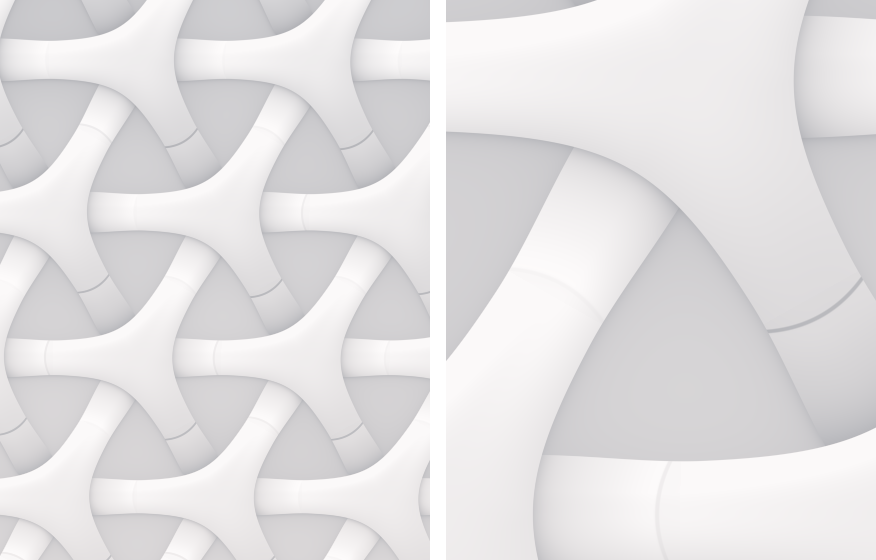
Left, the full canvas; right, a detail of the centre.
Reproduce this pattern procedurally as a Shadertoy shader.

```glsl
// Woven lattice of smooth white three-armed struts over a pale grey ground

const vec2 ORIGIN = vec2(0.245, 0.107);   // reference node, measured from the top left
const vec2 PITCH = vec2(0.315, 0.2787);   // column and row spacing at that node
const float PERSPECTIVE = 0.0858;         // shrink of the spacing towards the bottom
const float ROW = 0.8660254;              // row height of the unit triangular lattice

const float ARM_WIDTH = 0.100;            // half width of an arm
const float HUB_ALONG = 0.105;            // where the fillet between two arms begins
const float HUB_FLARE = 0.080;            // extra half width at the hub
const float HUB_SLOPE = 0.57735;          // fillet slope where neighbouring arms meet
const float ARM_LENGTH = 0.86;
const float TIP_FLARE = 0.018;
const float SEAM_ALONG = 0.505;

const vec2 LIGHT = vec2(-0.406, 0.914);
const float BASE_TONE = 0.935;
const float TILT_GAIN = 0.09;
const float ROUND_GAIN = 0.10;
const float MAX_TONE = 0.985;
const float GROUND_TONE = 0.815;
const vec3 SHADE_COLOR = vec3(0.745, 0.745, 0.760);
const vec3 LIGHT_COLOR = vec3(0.985, 0.977, 0.977);

float hash(vec2 p) {
    vec3 h = fract(vec3(p.xyx) * 0.1031);
    h += dot(h, h.yzx + 33.33);
    return fract((h.x + h.y) * h.z);
}

float noise(vec2 p) {
    vec2 i = floor(p), f = fract(p);
    f = f * f * (3.0 - 2.0 * f);
    return mix(mix(hash(i), hash(i + vec2(1, 0)), f.x),
               mix(hash(i + vec2(0, 1)), hash(i + vec2(1, 1)), f.x), f.y);
}

// Signed distance, outward edge normal and surface tone of one strut
float strut(vec2 r, vec2 id, float px, out vec2 normal, out float tone) {
    float along = -1.0, arm = 0.0;
    vec2 axis = vec2(1, 0), tilt = vec2(0);
    for (int i = 0; i < 3; i++) {
        float angle = 1.0471976 * (1.0 + 2.0 * float(i));
        vec2 dir = vec2(cos(angle), sin(angle));
        float a = dot(r, dir);
        tilt += dir * smoothstep(0.0, 0.55, a);
        if (a > along) { along = a; axis = dir; arm = float(i); }
    }
    vec2 side = vec2(-axis.y, axis.x);
    float across = dot(r, side);
    side *= across < 0.0 ? -1.0 : 1.0;
    across = abs(across);

    // Exponential fillet that continues as a straight line inside the hub
    float x = along - HUB_ALONG;
    float flare = exp(-max(x, 0.0) * HUB_SLOPE / HUB_FLARE);
    float halfWidth = ARM_WIDTH + HUB_FLARE * flare - HUB_SLOPE * min(x, 0.0)
                    + TIP_FLARE * smoothstep(0.45, 0.8, along);
    float slope = HUB_SLOPE * flare;
    normal = normalize(axis * slope + side);
    float d = (across - halfWidth) / sqrt(1.0 + slope * slope);

    // Rounded shading
    float t = min(across / halfWidth, 1.0);
    tone = BASE_TONE + TILT_GAIN * dot(tilt, LIGHT)
         + ROUND_GAIN * t * t * dot(normal, LIGHT);
    tone = min(tone, MAX_TONE);

    // Joint seam, strongest on the shaded arm
    float vary = hash(id + arm * 17.0 + 40.0);
    float seam = along - SEAM_ALONG - 0.04 * (vary - 0.5) - 0.025 * (1.0 - t * t);
    float depth = arm > 1.5 ? 0.13 : 0.05 * vary * vary;
    tone -= depth * (1.0 - smoothstep(0.002, 0.004 + px, abs(seam)));
    tone += 0.015 * smoothstep(0.0, 0.01, seam) * (1.0 - smoothstep(0.0, 0.12, seam));
    return max(d, along - ARM_LENGTH);
}

void mainImage(out vec4 fragColor, in vec2 fragCoord) {
    vec2 uv = fragCoord / iResolution.y;
    float down = 1.0 - uv.y - ORIGIN.y;
    float w = 1.0 - PERSPECTIVE * down;
    vec2 q = vec2(uv.x - ORIGIN.x, -down * ROW) / (PITCH * w);
    float px = 1.0 / (iResolution.y * PITCH.x * w);

    // Corners of the lattice triangle around this point
    vec2 skew = vec2(q.x - 0.5 * q.y / ROW, q.y / ROW);
    vec2 cell = floor(skew), f = skew - cell;
    vec2 ids[3] = vec2[3](cell + (f.x + f.y < 1.0 ? vec2(0) : vec2(1)),
                          cell + vec2(1, 0), cell + vec2(0, 1));
    vec2 rel[3];
    for (int i = 0; i < 3; i++)
        rel[i] = q - vec2(ids[i].x + 0.5 * ids[i].y, ids[i].y * ROW);

    // Sort from far to near: each hub lies over the arms that reach it
    for (int k = 0; k < 3; k++) {
        int i = k % 2;
        if (length(rel[i]) < length(rel[i + 1])) {
            vec2 s = rel[i]; rel[i] = rel[i + 1]; rel[i + 1] = s;
            s = ids[i]; ids[i] = ids[i + 1]; ids[i + 1] = s;
        }
    }

    // Ground, then struts with soft and contact shadows
    float tone = GROUND_TONE + 0.035 * (noise(q * 1.7 + 9.0) - 0.4);
    float covered = 0.0;
    for (int i = 0; i < 3; i++) {
        vec2 normal;
        float surface;
        float d = strut(rel[i], ids[i], px, normal, surface);
        float gap = max(d, 0.0);
        float soft = mix(0.035, 0.17, covered) * exp(-gap / 0.085);
        float contact = 0.09 * (0.5 - 0.5 * normal.y) * exp(-gap / 0.012);
        float cover = 1.0 - smoothstep(-0.7 * px, 0.7 * px, d);
        tone = mix(tone * (1.0 - soft - contact), surface, cover);
        covered = max(covered, cover);
    }

    // Haze lifts and warms the darker tones towards the bottom
    float haze = 1.0 - uv.y;
    tone += 0.045 * haze * (1.0 - smoothstep(0.84, 0.97, tone));
    float k = (tone - 0.75) / 0.235;
    vec3 color = mix(SHADE_COLOR, LIGHT_COLOR, k);
    color.gb -= vec2(0.008, 0.012) * haze * clamp(4.0 * k * (1.0 - k), 0.0, 1.0);
    fragColor = vec4(clamp(color, 0.0, 1.0), 1.0);
}
```
